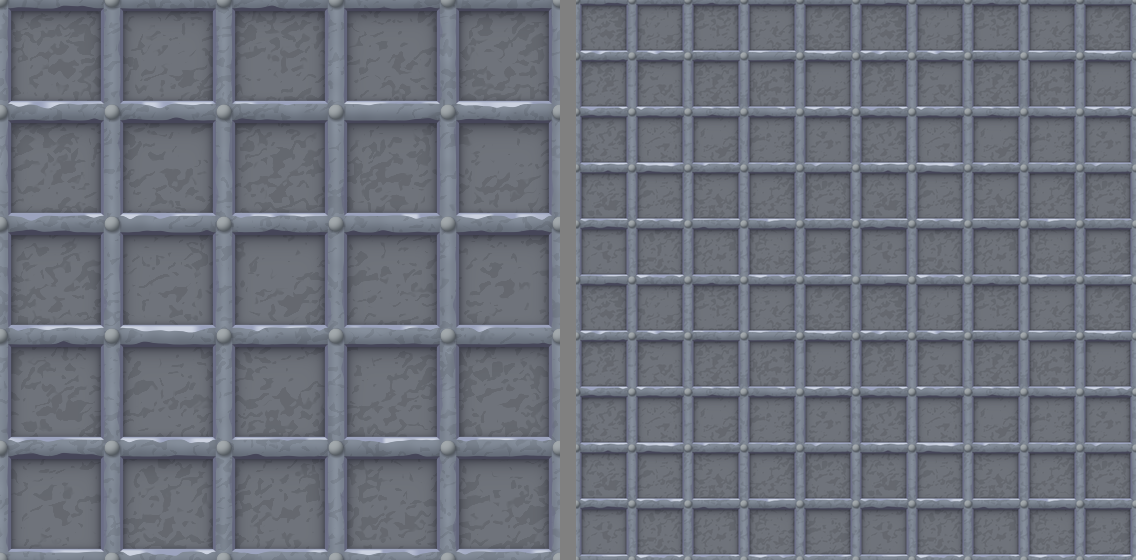
Left, the tile; right, the same tile 2 across and 2 down.
Write a Shadertoy shader that draws this pattern.

```glsl
// Riveted metal grating: recessed square panels framed by bevelled bars, a domed rivet at each crossing.
// Each bevel is a mitred band outside the panel box, its inner edge chipped by noise;
// flecks come from warped, slanted noise. All noise wraps at the canvas edge, so it tiles.

const float REPEATS = 5.0;          // cells across and down
const float BAR_HALF = 0.100;       // half width of a bar, in cells
const float BEVEL = 0.026;          // bevel width without chips
const float RIVET_RADIUS = 0.067;
const float FLECK_LEVEL = 0.60;     // higher gives fewer flecks
const vec2 FLECK_GRID = vec2(38.0, 62.0);   // whole numbers: along and across the slant

const vec3 PANEL = vec3(0.436, 0.452, 0.482);
const vec3 PANEL_SHADE = vec3(0.225, 0.232, 0.275);
const vec3 FACE_LIGHT = vec3(0.515, 0.550, 0.600);
const vec3 FACE_MID = vec3(0.470, 0.502, 0.555);
const vec3 FACE_DARK = vec3(0.400, 0.430, 0.478);
const vec3 BEVEL_LIT = vec3(0.610, 0.640, 0.745);
const vec3 BEVEL_GLINT = vec3(0.800, 0.825, 0.880);
const vec3 BEVEL_SIDE = vec3(0.405, 0.415, 0.510);
const vec3 BEVEL_DARK = vec3(0.275, 0.275, 0.350);
const vec3 RIVET_DARK = vec3(0.330, 0.355, 0.380);
const vec3 RIVET_LIGHT = vec3(0.640, 0.665, 0.680);

float hash(vec2 p, float seed) {
    vec3 q = fract(vec3(p.xyx + seed * 7.31) * vec3(0.1031, 0.1030, 0.0973));
    q += dot(q, q.yzx + 33.33);
    return fract((q.x + q.y) * q.z);
}

// Value noise that repeats after a whole number of lattice steps
float noise(vec2 p, vec2 period, float seed) {
    vec2 i = floor(p), f = p - i;
    f = f * f * (3.0 - 2.0 * f);
    vec2 a = mod(i, period), b = mod(i + 1.0, period);
    return mix(mix(hash(a, seed), hash(vec2(b.x, a.y), seed), f.x),
               mix(hash(vec2(a.x, b.y), seed), hash(b, seed), f.x), f.y);
}

// Extra bevel width along one bar edge: shallow waves with a few deep bites
float chips(float along, float bar, float seed) {
    float broad = noise(vec2(along * 35.0, bar), vec2(35.0, REPEATS), seed);
    float fine = noise(vec2(along * 80.0, bar), vec2(80.0, REPEATS), seed + 1.0);
    return 0.030 * broad * broad * broad + 0.012 * (fine - 0.4) * broad;
}

// Slanted flecks, gathered in loose clusters
float flecks(vec2 uv) {
    vec2 warp = vec2(noise(uv * 85.0, vec2(85.0), 11.0), noise(uv * 85.0, vec2(85.0), 12.0)) - 0.5;
    vec2 slant = FLECK_GRID * vec2(2.0 * uv.x + uv.y, 2.0 * uv.y - uv.x) + 1.8 * warp;
    float grain = noise(slant, FLECK_GRID, 13.0);
    float cluster = noise(uv * 18.0, vec2(18.0), 14.0);
    return smoothstep(-0.04, 0.07, grain - FLECK_LEVEL - 0.42 * (0.64 - cluster));
}

void mainImage(out vec4 fragColor, in vec2 fragCoord) {
    vec2 uv = fragCoord / iResolution.xy;
    float px = REPEATS / iResolution.y;
    float soft = 0.6 * px;
    vec2 cell = uv * REPEATS;
    vec2 bar = floor(cell + 0.5);
    vec2 g = cell - bar;                 // offset from the nearest crossing
    vec2 a = abs(g);
    vec2 inset = BAR_HALF - a;           // positive inside a bar
    float outside = max(inset.x, inset.y);
    vec2 id = mod(bar, REPEATS);
    float fleck = flecks(uv);

    // Recessed panel, shaded by its rim and most of all by the top
    float sides = exp(inset.x / 0.036);
    float ends = g.y < 0.0 ? exp(inset.y / 0.055) : 0.5 * exp(inset.y / 0.020);
    float shade = 1.0 - (1.0 - min(0.72 * sides, 1.0)) * (1.0 - min(0.90 * ends, 1.0));
    vec3 panel = mix(PANEL, PANEL_SHADE, shade);
    panel *= 1.0 - 0.095 * fleck;

    // Bar faces: the upright bars lie across the level ones
    vec3 level = mix(FACE_DARK, FACE_LIGHT, smoothstep(-0.080, 0.060, g.y));
    level *= 1.0 - 0.08 * exp(-max(a.x - 0.07, 0.0) / 0.03);
    vec3 upright = mix(FACE_LIGHT, FACE_MID, smoothstep(0.0, 0.065, a.x));
    float faceHalf = BAR_HALF - BEVEL;
    vec3 face = mix(upright, level, smoothstep(-soft, soft, a.x - faceHalf));
    face *= 1.0 - 0.075 * fleck;
    face *= 0.97 + 0.06 * noise(uv * 40.0, vec2(40.0), 20.0);

    // Bevels, with chips dying out toward the crossings
    float endSeed = g.y > 0.0 ? 31.0 : 35.0;
    float sideSeed = g.x > 0.0 ? 41.0 : 45.0;
    vec2 fade = smoothstep(0.08, 0.17, a);
    float endChip = chips(uv.x, id.y, endSeed) * (g.y > 0.0 ? 1.35 : 1.0);
    float endWidth = BEVEL + fade.x * (endChip - 0.002);
    float sideWidth = BEVEL + fade.y * chips(uv.y, id.x, sideSeed);
    float glint = smoothstep(0.45, 0.80, noise(vec2(uv.x * 30.0, id.y), vec2(30.0, REPEATS), 51.0));
    glint *= smoothstep(0.0, 0.022, inset.y);
    vec3 endColor = g.y > 0.0 ? mix(BEVEL_LIT, BEVEL_GLINT, glint) : BEVEL_DARK;
    vec3 sideColor = BEVEL_SIDE * (g.x > 0.0 ? 0.96 : 1.04);
    sideColor = mix(sideColor, face, 0.45 * smoothstep(0.020, 0.034, inset.x));
    float mitre = smoothstep(-soft, soft, inset.y - inset.x);   // 1 on level edges
    float endMask = smoothstep(-soft, soft, endWidth - outside);
    float sideMask = smoothstep(-soft, soft, sideWidth - outside);
    vec3 frame = mix(face, mix(sideColor, endColor, mitre), mix(sideMask, endMask, mitre));
    vec3 color = mix(panel, frame, smoothstep(-soft, soft, outside));

    // Domed rivet and its soft shadow, lit from the upper left
    float shadowEdge = length(g - vec2(0.006, -0.012)) - RIVET_RADIUS;
    color *= 1.0 - 0.30 * (1.0 - smoothstep(-0.015, 0.022, shadowEdge));
    vec2 n = g / RIVET_RADIUS;
    float dome = sqrt(max(1.0 - dot(n, n), 0.0));
    float light = dot(vec3(n, dome), normalize(vec3(-0.40, 0.60, 0.75)));
    vec3 rivet = mix(RIVET_DARK, RIVET_LIGHT, smoothstep(-0.40, 1.10, light));
    color = mix(color, rivet, smoothstep(-soft, soft, RIVET_RADIUS - length(g)));

    fragColor = vec4(color, 1.0);
}
```
